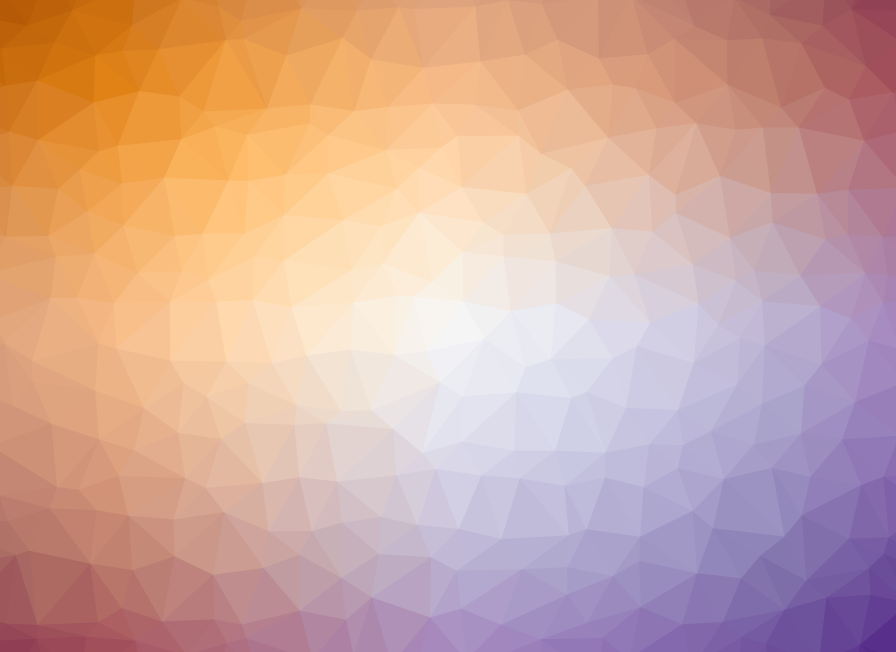
Reproduce this background procedurally as a Shadertoy shader.

```glsl
// Low-poly background: a jittered grid is split into flat triangles, and each one
// takes its colour from an orange-white-purple ramp read along x and along y.
// The two readings are blended in a perceptual space, so the other corners turn maroon.

const float ROWS = 15.25;      // grid cells per canvas height
const float JITTER = 0.74;     // width of the random offset, in cells
const int STOPS = 9;

const vec3 RAMP[STOPS] = vec3[STOPS](
    vec3(0.702, 0.345, 0.024),   // burnt orange
    vec3(0.878, 0.510, 0.078),
    vec3(0.992, 0.722, 0.388),
    vec3(0.996, 0.878, 0.714),
    vec3(0.969, 0.969, 0.969),   // near white
    vec3(0.847, 0.855, 0.922),
    vec3(0.698, 0.671, 0.824),
    vec3(0.502, 0.451, 0.675),
    vec3(0.329, 0.153, 0.533));  // deep purple

// Linear RGB to white-normalised XYZ, one row per column for v * M
const mat3 RGB_TO_XYZ = mat3(
    0.4339, 0.3762, 0.1899,
    0.2126, 0.7152, 0.0722,
    0.0177, 0.1095, 0.8728);

// Cube-root XYZ: mixing here is the same as mixing in Lab
vec3 toPerceptual(vec3 rgb) {
    return pow(pow(rgb, vec3(2.2)) * RGB_TO_XYZ, vec3(1.0 / 3.0));
}

vec3 fromPerceptual(vec3 c) {
    vec3 light = (c * c * c) * inverse(RGB_TO_XYZ);
    return pow(clamp(light, 0.0, 1.0), vec3(1.0 / 2.2));
}

vec3 rampAt(float t) {
    float s = clamp(t, 0.0, 1.0) * float(STOPS - 1);
    int i = min(int(s), STOPS - 2);
    return mix(toPerceptual(RAMP[i]), toPerceptual(RAMP[i + 1]), s - float(i));
}

vec3 fieldColor(vec2 uv) {
    return fromPerceptual(0.5 * (rampAt(uv.x) + rampAt(1.0 - uv.y)));
}

vec2 hash2(vec2 p) {
    vec3 q = fract(p.xyx * vec3(0.1031, 0.1030, 0.0973));
    q += dot(q, q.yzx + 33.33);
    return fract((q.xx + q.yz) * q.zy);
}

vec2 meshPoint(vec2 id) {
    return id + (hash2(id + 57.0) - 0.5) * JITTER;
}

float cross2(vec2 a, vec2 b) {
    return a.x * b.y - a.y * b.x;
}

// Distance to the line a-b, positive on its left
float edgeDistance(vec2 p, vec2 a, vec2 b) {
    return cross2(b - a, p - a) / length(b - a);
}

// True when the angles at a and c add up to more than a half turn
bool splitsAlongAC(vec2 a, vec2 b, vec2 c, vec2 d) {
    vec2 ab = b - a, ad = d - a, cd = d - c, cb = b - c;
    return cross2(ab, ad) * dot(cd, cb) + dot(ab, ad) * cross2(cd, cb) < 0.0;
}

// Adds one counter-clockwise triangle: rgb weighted by coverage, weight in w
void addTriangle(inout vec4 total, vec2 p, vec2 a, vec2 b, vec2 c,
                 vec2 canvas, float pixel) {
    float d = min(edgeDistance(p, a, b),
              min(edgeDistance(p, b, c), edgeDistance(p, c, a)));
    float coverage = clamp(d / pixel + 0.5, 0.0, 1.0);
    if (coverage > 0.0) {
        vec2 middle = (a + b + c) / 3.0;
        total += coverage * vec4(fieldColor(middle / canvas), 1.0);
    }
}

void mainImage(out vec4 fragColor, in vec2 fragCoord) {
    // Work in grid cells
    float pixel = ROWS / iResolution.y;
    vec2 p = fragCoord * pixel;
    vec2 canvas = iResolution.xy * pixel;
    vec2 cell = floor(p);

    // Gather the triangles of the surrounding quads
    vec4 total = vec4(0.0);
    for (int y = -1; y <= 1; y++) {
        for (int x = -1; x <= 1; x++) {
            vec2 id = cell + vec2(x, y);
            vec2 a = meshPoint(id);
            vec2 b = meshPoint(id + vec2(1.0, 0.0));
            vec2 c = meshPoint(id + vec2(1.0, 1.0));
            vec2 d = meshPoint(id + vec2(0.0, 1.0));
            if (splitsAlongAC(a, b, c, d)) {
                addTriangle(total, p, a, b, c, canvas, pixel);
                addTriangle(total, p, a, c, d, canvas, pixel);
            } else {
                addTriangle(total, p, a, b, d, canvas, pixel);
                addTriangle(total, p, b, c, d, canvas, pixel);
            }
        }
    }
    fragColor = vec4(total.rgb / max(total.w, 0.0001), 1.0);
}
```
